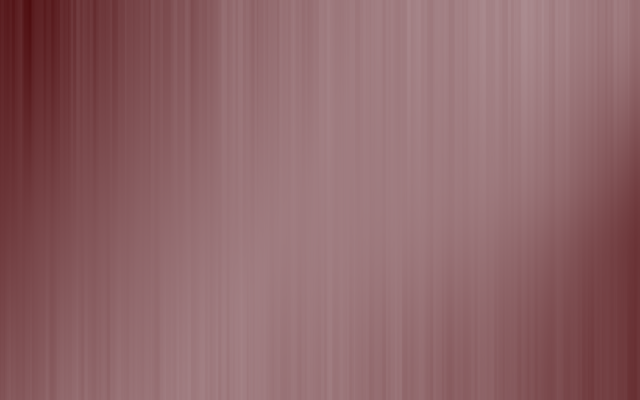
Write a Shadertoy shader that draws this background.

```glsl
// Brushed rose metal: a pale diagonal sheen between wine-red sides.
// Smooth falloffs set the light; layers of one-dimensional cells with
// jittered borders make vertical streaks that fade toward mid-height.

float hash(float n) {
    return fract(sin(n * 91.73) * 4375.54);
}

// Random tone per cell, from -0.5 to 0.5, with softened irregular borders.
float stripes(float x, float count, float seed) {
    float p = x * count + seed;
    float id = floor(p);
    float border = 0.3 + 0.4 * hash(id + seed * 3.1);
    float soft = clamp(0.8 * count / iResolution.x, 0.06, 0.3);
    float side = smoothstep(border - soft, border + soft, p - id);
    return mix(hash(id + seed), hash(id + 1.0 + seed), side) - 0.5;
}

// Broad, medium and hair-thin streaks.
float brushed(float x, float seed) {
    return 0.35 * stripes(x, 34.0, seed)
         + 0.40 * stripes(x, 95.0, seed + 17.0)
         + 0.35 * stripes(x, 230.0, seed + 41.0);
}

// Brightness of the sheen, 0 in the deep red and about 1 in the pale band.
float sheen(vec2 uv) {
    // Left shadow, leaning outward toward the top.
    float lean = uv.x + 0.29 * pow(1.0 - uv.y, 1.2);
    float light = 1.0 - pow(max(1.0 - lean / 0.6, 0.0), 1.5);

    // Right shadow, wide at the bottom and fading toward the top.
    float reach = mix(0.27, 0.11, smoothstep(0.0, 0.6, uv.y));
    float depth = 0.7 * (1.0 - 0.8 * smoothstep(0.35, 1.0, uv.y));
    light -= depth * exp(-pow(max(1.0 - uv.x, 0.0) / reach, 1.3));

    // Highlight at the upper right.
    float offset = (uv.x - 0.82) / 0.15;
    return light + 0.1 * exp(-offset * offset) * smoothstep(0.4, 1.0, uv.y);
}

void mainImage(out vec4 fragColor, in vec2 fragCoord) {
    vec2 uv = fragCoord / iResolution.xy;
    float light = sheen(uv);

    // Separate streaks run in from the top and bottom edges.
    float topFade = smoothstep(0.35, 1.0, uv.y);
    float bottomFade = 1.0 - smoothstep(0.0, 0.5, uv.y);
    float topGain = mix(0.32, 0.16, smoothstep(0.1, 0.6, uv.x));
    light += brushed(uv.x, 5.0) * (0.03 + topGain * topFade);
    light += brushed(uv.x, 73.0) * (0.03 + 0.15 * bottomFade);
    light += 0.025 * stripes(uv.x, 160.0, 29.0);

    // Deep streak near the upper left corner.
    float dip = (uv.x - 0.058) / 0.018;
    light -= 0.14 * topFade * exp(-dip * dip * dip * dip);

    vec3 wine = vec3(0.33, 0.08, 0.09);
    vec3 rose = vec3(0.625, 0.485, 0.5);
    fragColor = vec4(mix(wine, rose, clamp(light, -0.08, 1.15)), 1.0);
}
```
